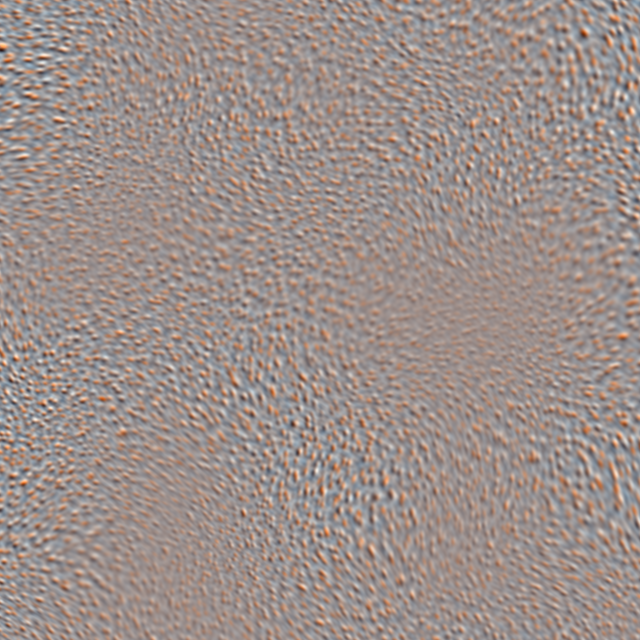
Give the GLSL for this texture, as a three.js fragment shader.

```glsl
// Fine woven grain: slanted rust flecks on a cool grey ground, each with a light and a dark flank.
// Flecks are oriented Gaussians on a jittered, warped brick lattice; slow gradient noise
// bends the rows, turns the flecks and fades the contrast in soft patches.

varying vec2 vUv;

const vec3 BASE = vec3(0.614, 0.562, 0.545);         // mean ground colour
const vec3 WARM_TINT = vec3(0.115, -0.035, -0.135);  // fleck (+) against cool ground (-)
const vec3 LIGHT_TINT = vec3(1.02, 1.04, 0.96);      // colour of light and shade
const vec3 QUIET_TINT = vec3(0.015, -0.010, -0.020); // browner ground in faded patches
const vec2 CELL = vec2(0.0152, 0.0120);              // fleck spacing along and across rows
const vec2 FLECK = vec2(0.0038, 0.0022);             // fleck radii, long and short
const float FLANK_SHIFT = 0.0028;                    // light and dark offset from the fleck
const float JITTER = 0.78;
const float ROW_TILT = -0.34;
const float ROW_FAN = 0.24;                          // rows level out and widen to upper right
const float FLECK_ANGLE = -0.36;                     // relative to the rows
const float ANGLE_SPREAD = 1.5;
const float WARP = 0.042;
const float WARM_MEAN = 0.29;
const float WARM_GRAIN_GAIN = 0.48;
const float FLANK_GAIN = 0.115;
const float GRAIN_GAIN = 0.165;
const vec2 GRAIN_SCALE = vec2(85.0, 150.0);
const float PATCH_SCALE = 3.2;

vec2 hash2(vec2 p) {
  vec3 q = fract(p.xyx * vec3(0.1031, 0.1030, 0.0973));
  q += dot(q, q.yzx + 33.33);
  return fract((q.xx + q.yz) * q.zy);
}

mat2 rotation(float angle) {
  float c = cos(angle), s = sin(angle);
  return mat2(c, s, -s, c);
}

float cornerSlope(vec2 corner, vec2 offset) {
  float angle = 6.2832 * hash2(corner).x;
  return dot(vec2(cos(angle), sin(angle)), offset);
}

float gradientNoise(vec2 p) {
  vec2 i = floor(p), f = fract(p);
  vec2 u = f * f * f * (f * (f * 6.0 - 15.0) + 10.0);
  vec2 e = vec2(1.0, 0.0);
  float low = mix(cornerSlope(i, f), cornerSlope(i + e, f - e), u.x);
  float high = mix(cornerSlope(i + e.yx, f - e.yx), cornerSlope(i + 1.0, f - 1.0), u.x);
  return mix(low, high, u.y);
}

float fleck(vec2 d) {
  d /= FLECK;
  return exp(-0.5 * dot(d, d));
}

// Sums nearby flecks: x is warmth, y is light minus shade.
vec2 weave(vec2 p, float angle) {
  vec2 grid = p / CELL;
  vec2 home = floor(grid);
  mat2 toFleck = rotation(-angle);
  vec2 flank = vec2(0.0, FLANK_SHIFT);
  vec2 sum = vec2(0.0);
  for (int y = -2; y <= 2; y++) {
    float row = home.y + float(y);
    float brick = 0.5 * mod(row, 2.0);
    for (int x = -2; x <= 2; x++) {
      vec2 cell = vec2(home.x + float(x), row);
      vec2 jitter = (hash2(cell + 17.0) - 0.5) * JITTER;
      vec2 strength = 0.4 + 1.2 * hash2(cell + 91.0);
      vec2 centre = cell + 0.5 + jitter + vec2(brick - 0.25, 0.0);
      vec2 d = toFleck * ((grid - centre) * CELL);
      sum.x += strength.x * fleck(d);
      sum.y += strength.y * (fleck(d - flank) - fleck(d + flank));
    }
  }
  return sum;
}

void main() {
  // Slow fields: row bending, fleck direction and patch contrast.
  vec2 bend = vec2(gradientNoise(vUv * 4.0 + 11.0), gradientNoise(vUv * 4.0 + 37.0));
  float angle = FLECK_ANGLE + ANGLE_SPREAD * gradientNoise(vUv * 3.0 + 53.0);
  float patchNoise = gradientNoise(rotation(0.5) * vUv * PATCH_SCALE + 71.0);
  vec2 fromCentre = vUv - 0.5;
  float contrast = 0.88 + patchNoise + 0.7 * dot(fromCentre, fromCentre);
  contrast = clamp(contrast, 0.42, 1.55);

  // Flecks in the tilted, fanned and bent row frame.
  vec2 p = rotation(-ROW_TILT) * vUv + WARP * bend;
  p.y -= ROW_FAN * vUv.x * vUv.y;
  vec2 field = weave(p, angle);

  // Irregular stretched grain breaks up the lattice.
  vec2 grainPos = rotation(-FLECK_ANGLE) * p * GRAIN_SCALE.yy * vec2(GRAIN_SCALE.x / GRAIN_SCALE.y, 1.0);
  float grain = gradientNoise(grainPos);
  float warmGrain = gradientNoise(grainPos * 0.85 + 29.0);

  float warmth = field.x - WARM_MEAN + WARM_GRAIN_GAIN * warmGrain;
  float light = FLANK_GAIN * field.y + GRAIN_GAIN * grain;
  vec3 ground = BASE + QUIET_TINT * (1.0 - contrast);
  vec3 colour = ground + contrast * (WARM_TINT * warmth + LIGHT_TINT * light);
  gl_FragColor = vec4(clamp(colour, 0.0, 1.0), 1.0);
}
```
